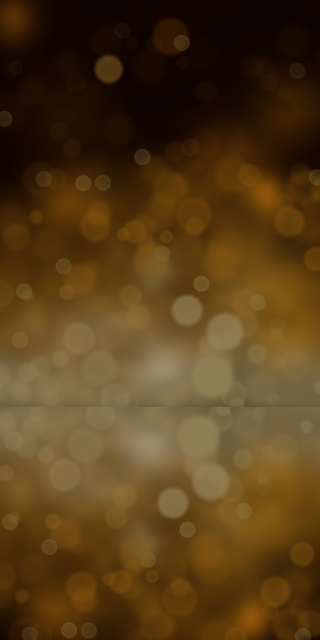
Reproduce this background procedurally as a Shadertoy shader.

```glsl
// Golden bokeh: warm light fades upward into near black, strewn with soft discs.
// A colour ramp, broad glows and hashed discs form a scene, which is then
// reflected, slightly shifted, below a horizontal seam.

const float SEAM = 0.729; // canvas is 1 wide and 2 high

float hash(float n) {
    return fract(sin(n * 12.9898) * 43758.5453);
}

float hash2(vec2 p) {
    return fract(sin(dot(p, vec2(127.1, 311.7))) * 43758.5453);
}

float noise(vec2 p) {
    vec2 i = floor(p), f = fract(p);
    f = f * f * (3.0 - 2.0 * f);
    return mix(mix(hash2(i), hash2(i + vec2(1, 0)), f.x),
               mix(hash2(i + vec2(0, 1)), hash2(i + vec2(1, 1)), f.x), f.y);
}

// Ramp from pale cream at the seam through gold to near black
vec3 ramp(float h) {
    vec3 c = mix(vec3(0.48, 0.41, 0.27), vec3(0.45, 0.33, 0.14), smoothstep(0.04, 0.3, h));
    c = mix(c, vec3(0.36, 0.23, 0.045), smoothstep(0.2, 0.48, h));
    c = mix(c, vec3(0.22, 0.125, 0.015), smoothstep(0.42, 0.72, h));
    return mix(c, vec3(0.06, 0.01, 0.0), smoothstep(0.6, 0.93, h));
}

float glow(vec2 p, vec2 centre, float radius) {
    vec2 q = (p - centre) / radius;
    return exp(-dot(q, q));
}

// Flatter than a glow, with a soft rim
float orb(vec2 p, vec2 centre, float radius) {
    return 1.0 - smoothstep(0.75 * radius, 1.15 * radius, length(p - centre));
}

// Broad lights that shape the composition
vec3 addLights(vec3 c, vec2 p) {
    vec3 amber = vec3(0.30, 0.19, 0.02);
    vec3 cream = vec3(0.58, 0.51, 0.34);
    c += amber * 0.9 * glow(p, vec2(0.04, 1.935), 0.075);
    c += amber * 0.4 * orb(p, vec2(0.534, 1.885), 0.06);
    c += vec3(0.28, 0.22, 0.08) * orb(p, vec2(0.34, 1.784), 0.045);
    c += amber * 0.6 * glow(p, vec2(0.90, 1.65), 0.12);
    c += amber * 0.3 * glow(p, vec2(0.22, 1.635), 0.13);
    c += amber * 0.45 * glow(p, vec2(0.68, 1.49), 0.13);
    c += amber * 0.95 * glow(p, vec2(0.83, 1.396), 0.065);
    c += amber * 0.65 * glow(p, vec2(0.22, 1.375), 0.10);
    c = mix(c, vec3(0.54, 0.36, 0.05), 0.7 * glow(p, vec2(0.88, 1.0), 0.14));
    c = mix(c, vec3(0.36, 0.32, 0.19), 0.6 * glow(p, vec2(0.77, 0.74), 0.10));
    c = mix(c, cream, 0.6 * glow(p, vec2(0.485, 1.154), 0.06));
    return mix(c, vec3(0.62, 0.56, 0.47), 0.65 * glow(p, vec2(0.50, 0.85), 0.075));
}

// The large pale discs right of centre, drawn over the scattered ones
vec3 addPaleDiscs(vec3 c, vec2 p) {
    vec3 cream = vec3(0.58, 0.51, 0.34);
    c = mix(c, cream, 0.7 * orb(p, vec2(0.585, 1.03), 0.05));
    c = mix(c, cream, 0.75 * orb(p, vec2(0.703, 0.964), 0.06));
    return mix(c, cream, 0.75 * orb(p, vec2(0.664, 0.823), 0.068));
}

// Scattered discs, densest near the seam; every eighth is small and crisp
vec3 addDiscs(vec3 c, vec2 p) {
    for (int i = 0; i < 128; i++) {
        float n = float(i) + 1.0;
        bool crisp = i % 8 == 0;
        float h = 1.2 * pow(hash(n + 0.37), crisp ? 1.0 : 1.35);
        vec2 centre = vec2(1.1 * fract(n * 0.618) - 0.05, SEAM + h);
        float radius = crisp ? 0.025 : mix(0.016, 0.056, hash(n * 2.33));
        float blur = crisp ? 0.1 : mix(0.15, 0.6, hash(n * 3.19));
        float r = length(p - centre) / radius;
        float body = 1.0 - smoothstep(1.0 - blur, 1.0 + blur, r);
        float rim = 0.8 + 0.2 * smoothstep(0.5, 1.0, r);
        vec3 tint = mix(vec3(0.60, 0.53, 0.36), vec3(0.56, 0.36, 0.06), smoothstep(0.12, 0.5, h));
        if (crisp) tint = vec3(0.54, 0.47, 0.26);
        float alpha = mix(0.16, 0.52, hash(n * 4.57));
        alpha *= 1.0 - (crisp ? 0.4 : 0.8) * smoothstep(0.5, 0.95, h);
        c = mix(c, tint, alpha * body * rim);
    }
    return c;
}

vec3 scene(vec2 p) {
    float h = p.y - SEAM;
    // Darken toward the sides and roughen the falloff
    float fade = smoothstep(0.1, 0.6, h);
    float side = 0.6 * (p.x - 0.55) * (p.x - 0.55) * fade;
    float drift = (noise(p * 5.0) + 0.5 * noise(p * 11.0) - 0.75) * 0.17;
    vec3 c = addLights(ramp(h + side + drift), p);
    // Mottled shade between the lights
    c *= 0.83 + 0.34 * mix(noise(p * 9.0 + 3.0), noise(p * 19.0), 0.4);
    return addPaleDiscs(addDiscs(c, p), p);
}

void mainImage(out vec4 fragColor, in vec2 fragCoord) {
    vec2 p = fragCoord / iResolution.xy * vec2(1.0, 2.0);
    float pixel = 2.0 / iResolution.y;

    // Reflect the lower part and shift it sideways
    vec2 mirrored = vec2(p.x + 0.044, 2.0 * SEAM - p.y);
    float upper = smoothstep(-0.5 * pixel, 0.5 * pixel, p.y - SEAM);
    vec3 c = mix(scene(mirrored), scene(p), upper);

    // Faint shadow just above the seam
    float above = max(p.y - SEAM, 0.0);
    c *= 1.0 - 0.14 * upper * exp(-above / 0.012) * mix(0.4, 1.0, p.x);
    fragColor = vec4(c, 1.0);
}
```
